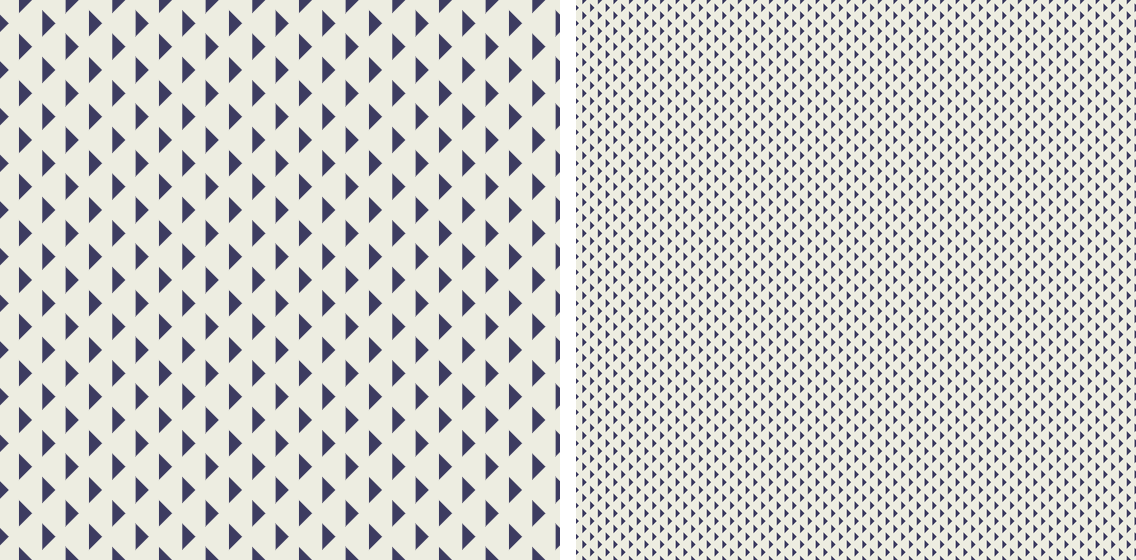
Left, the tile; right, the same tile 3 across and 3 down.
Reproduce this pattern procedurally as a Shadertoy shader.

```glsl
// Small indigo triangles pointing right on a cream ground, in staggered columns.
// The canvas holds 24 columns; odd ones shift by half of the vertical period,
// giving 12 by 12 whole repeats, each triangle drawn by a distance function.

// Signed distance to a right-pointing triangle with its base on x = 0
// and 45 degree sides; its height is also half of its base.
float triangleDistance(vec2 p, float height) {
    return max(-p.x, (p.x + abs(p.y) - height) * 0.70711);
}

void mainImage(out vec4 fragColor, in vec2 fragCoord) {
    // One unit is the spacing between columns
    vec2 p = fragCoord / iResolution.xy * 24.0;
    float pixel = 24.0 / min(iResolution.x, iResolution.y);

    // Staggered repeat: the base lies at x = 0, the cell surrounds the triangle
    p.x -= 0.8125;
    float column = floor(p.x + 0.21875);
    vec2 local = vec2(p.x - column, mod(p.y - column + 1.0, 2.0) - 1.0);

    // Smoothed fill
    float coverage = clamp(0.5 - triangleDistance(local, 0.5625) / pixel, 0.0, 1.0);
    vec3 cream = vec3(0.93, 0.93, 0.882);
    vec3 indigo = vec3(0.24, 0.235, 0.38);
    fragColor = vec4(mix(cream, indigo, coverage), 1.0);
}
```
